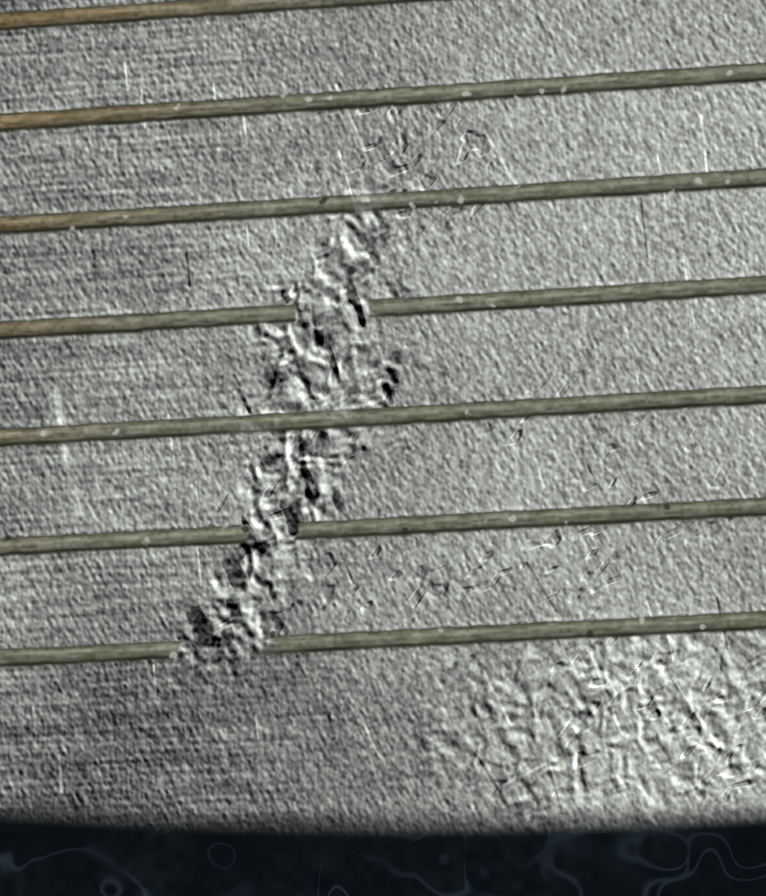
Give the GLSL for this texture, as a WebGL 1 fragment shader.

```glsl
precision highp float;
// Worn grey metal crossed by seven slanted grooves, above a dark curved rim.
// Grooves come from an inverted quadratic spacing; crumbled damage is lit
// cellular relief, and scratches are hashed line segments.
uniform vec2 u_resolution;

float hash(vec2 p) {
  return fract(sin(dot(p, vec2(127.1, 311.7))) * 43758.5);
}

float noise(vec2 p) {
  vec2 i = floor(p), f = fract(p);
  f = f * f * (3.0 - 2.0 * f);
  return mix(mix(hash(i), hash(i + vec2(1, 0)), f.x),
             mix(hash(i + vec2(0, 1)), hash(i + 1.0), f.x), f.y);
}

// Nearest and second nearest cell distances
vec2 cells(vec2 p) {
  vec2 i = floor(p), d = vec2(2.0);
  for (int y = -1; y <= 1; y++)
    for (int x = -1; x <= 1; x++) {
      vec2 c = i + vec2(x, y);
      float r = length(c + vec2(hash(c), hash(c + 37.0)) - p);
      d = vec2(min(d.x, r), min(d.y, max(d.x, r)));
    }
  return d;
}

float relief(vec2 p) {
  vec2 q = p + 0.02 * vec2(noise(p * 44.0), noise(p * 44.0 + 9.0));
  return 0.65 * cells(q * vec2(46, 34)).x + 0.35 * cells(q * 84.0).x + 0.25 * noise(q * 130.0);
}

// Fine grain stretched along a steep diagonal
float grain(vec2 p) {
  vec2 q = mat2(0.88, 0.47, -0.47, 0.88) * p;
  return noise(q * vec2(270, 100)) + 0.8 * noise(q * vec2(410, 230) + 5.0);
}

// Sparse short gouges running down to the right
float flecks(vec2 p) {
  vec2 q = mat2(0.75, 0.66, -0.66, 0.75) * (p + 0.008 * noise(p * 50.0));
  return smoothstep(0.68, 0.86, noise(q * vec2(44, 120)));
}

float segment(vec2 p, vec2 a, vec2 v) {
  return length(p - a - v * clamp(dot(p - a, v) / dot(v, v), 0.0, 1.0));
}

// Soft elliptical patch
float patchAt(vec2 p, vec2 c, vec2 r) {
  return 1.0 - smoothstep(0.45, 1.1, length((p - c) / r));
}

void main() {
  float px = 1.0 / u_resolution.y;
  vec2 p = gl_FragCoord.xy * px;
  p.y = 1.0 - p.y; // y now runs downward
  float wobble = noise(p * 24.0) - 0.5;
  float ragged = wobble + 0.7 * (noise(p * 62.0) - 0.5);

  // Groove coordinates: row number and signed offset from its centre
  float u = p.y + p.x * (0.0685 - 0.027 * p.y);
  float k = (sqrt(max(0.01243 + 0.0046 * (u - 0.0234), 0.0)) - 0.1115) / 0.0023;
  float row = clamp(floor(k + 0.5), 0.0, 6.0);
  float s = (k - row) * (0.1115 + 0.0023 * row) + 0.0014 * (noise(p * 60.0) - 0.5);

  // Crumbled strip, rough lower corner and lightly pitted right side
  float d = p.y - 0.19;
  float strip = p.x - (0.41 - 0.15 * d - 0.3 * d * d);
  float width = 0.052 + 0.045 * exp(-60.0 * (d - 0.22) * (d - 0.22));
  float damage = 1.0 - smoothstep(0.5, 1.2, abs(strip) / width + ragged);
  damage *= smoothstep(0.17, 0.24, p.y) * (1.0 - smoothstep(0.68, 0.82, p.y));
  float corner = patchAt(p + ragged * 0.06, vec2(0.7, 0.81), vec2(0.34, 0.15));
  float pitted = max(patchAt(p, vec2(0.55, 0.6), vec2(0.42, 0.24)), patchAt(p, vec2(0.47, 0.18), vec2(0.16, 0.12)));
  pitted = max(pitted, corner) * smoothstep(0.3, 0.6, noise(p * 14.0 + 6.0));
  float rough = max(damage, corner * 0.75);

  // Brushed metal, brighter to the right and dull at the lower left
  float tone = 0.535 + 0.09 * smoothstep(0.15, 0.75, p.x) + 0.05 * wobble;
  tone += 0.1 * (noise(p * 7.0) - 0.5);
  tone -= 0.1 * patchAt(p, vec2(0.2, 0.87), vec2(0.4, 0.2));
  tone += (0.19 - 0.08 * rough) * (grain(p) - grain(p + vec2(0.003, -0.002)));
  tone += 0.2 * (noise(p * vec2(210, 240)) - 0.5);
  float brushed = 1.0 - smoothstep(0.2, 0.5, p.x);
  vec2 along = vec2(p.x * 16.0, u * 230.0);
  tone += brushed * (0.17 * (noise(along) - 0.5) + 0.03 * sin(u * 760.0 + 3.0 * noise(p * 18.0)));
  float lit = relief(p) - relief(p + vec2(0.004, -0.005));
  tone += rough * (1.1 * lit + 0.035);
  tone += 0.26 * pitted * (flecks(p + vec2(0.004, -0.003)) - 1.2 * flecks(p));
  float crevice = noise(mat2(0.94, 0.34, -0.34, 0.94) * p * vec2(85, 36) + 4.0);
  tone -= 0.32 * damage * smoothstep(0.68, 0.84, crevice + 0.25 * (noise(p * 140.0) - 0.5));

  // Scratches, mostly pale and steep, a few dark
  for (int i = 0; i < 44; i++) {
    float n = float(i);
    vec2 a = vec2(hash(vec2(n, 1)) * 0.86, hash(vec2(n, 2)) * 0.86);
    float size = 0.015 + 0.065 * hash(vec2(n, 3));
    vec2 v = size * vec2(0.1 + 0.6 * hash(vec2(n, 4)) * step(0.35, a.x), 1.0);
    float line = 1.0 - smoothstep(0.0004, 0.0016 + px, segment(p, a, v) + 0.0012 * wobble);
    tone += line * (hash(vec2(n, 5)) > 0.25 ? 0.24 : -0.24) * (0.3 + noise(p * 70.0));
  }
  float gouge = segment(p, vec2(0.062, 0.44), vec2(0.026, 0.13));
  tone += 0.35 * (1.0 - smoothstep(0.001, 0.009, gouge)) * noise(p * vec2(140, 35));
  vec3 color = tone * vec3(0.99, 1.01, 0.98);

  // Olive groove with a pale ridge and dark lower lip; three rows are broken
  float broken = step(2.5, row) * step(0.5, abs(row - 4.0));
  float halfGap = row > 4.5 && row < 5.5 ? 0.025 : 0.04;
  float gap = broken * (1.0 - smoothstep(-0.004, 0.004, abs(strip) - halfGap + ragged * 0.025));
  float keep = (1.0 - gap) * (1.0 - 0.5 * damage * smoothstep(0.45, 0.7, noise(p * 65.0)));
  float band = 1.0 - smoothstep(0.009 - px, 0.009 + px, abs(s));
  float lip = exp(-pow((s - 0.0085) / 0.0027, 2.0)) * (0.75 + 0.4 * noise(p * 40.0));
  float topEdge = exp(-pow((s + 0.009) / 0.0014, 2.0));
  vec3 olive = mix(vec3(0.48, 0.42, 0.31), vec3(0.46, 0.46, 0.4), smoothstep(0.0, 0.4, p.x + p.y * 0.5));
  olive *= 0.87 + 0.24 * exp(-pow((s + 0.003) / 0.003, 2.0));
  olive += 0.14 * (noise(vec2(p.x * 60.0, u * 330.0)) - 0.5) + 0.1 * (noise(p * 230.0) - 0.5);
  color = mix(color, olive, band * keep);
  color = mix(color, vec3(0.15, 0.15, 0.12), keep * min(0.85 * lip + 0.35 * topEdge, 0.92));
  color += 0.09 * keep * exp(-pow((s + 0.0125) / 0.002, 2.0)) * noise(p * 60.0 + 2.0);

  // Irregular pale and dark chips along the groove edges
  float slot = floor(p.x * 34.0);
  float shift = hash(vec2(slot, row + 21.0)) - 0.5;
  vec2 chip = vec2((fract(p.x * 34.0) - 0.5 - 0.5 * shift) / 34.0, s - 0.024 * (hash(vec2(slot, row + 9.0)) - 0.5));
  float spot = step(0.78, hash(vec2(slot, row)));
  spot *= 1.0 - smoothstep(0.0015, 0.0055, length(chip) + 0.006 * (noise(p * 190.0) - 0.4));
  color = mix(color, vec3(shift > -0.25 ? 0.76 : 0.15), spot * 0.7);

  // Shaded rim and veined dark ground below it
  float rim = p.y - (0.929 - 0.08 * (p.x - 0.45) * (p.x - 0.45));
  color *= 1.0 - 0.5 * smoothstep(-0.03, 0.0, rim);
  float veins = smoothstep(0.8, 1.0, 1.0 - abs(2.0 * noise(p * vec2(15, 26) + 2.0 * noise(p * 24.0)) - 1.0));
  vec3 ground = vec3(0.035, 0.055, 0.07) + vec3(0.09, 0.11, 0.12) * veins * noise(p * 19.0 + 3.0);
  ground += 0.05 * noise(p * 90.0) * noise(p * 12.0);
  color = mix(color, ground, smoothstep(-0.006, 0.008, rim));
  gl_FragColor = vec4(clamp(color, 0.0, 1.0), 1.0);
}
```
